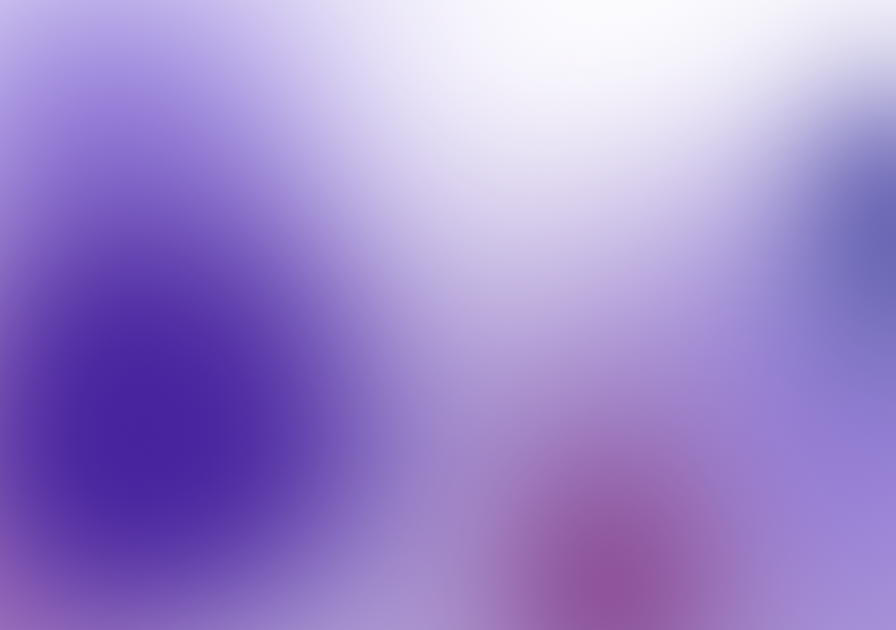
Reproduce this background procedurally as a Shadertoy shader.

```glsl
// Soft violet gradient backdrop: blurred indigo, blue and plum glows on white.

#define WHITE    vec3(1.00, 1.00, 1.00)
#define LAVENDER vec3(0.70, 0.63, 0.84)
#define LILAC    vec3(0.62, 0.54, 0.88)
#define MAUVE    vec3(0.64, 0.46, 0.74)
#define VIOLET   vec3(0.60, 0.51, 0.85)
#define BLUE     vec3(0.42, 0.41, 0.71)
#define PLUM     vec3(0.56, 0.33, 0.61)
#define INDIGO   vec3(0.28, 0.14, 0.62)
#define GRAIN    0.004

// Elliptical glow; a higher falloff gives a flatter core and a firmer rim.
float glow(vec2 offset, vec2 radius, float falloff) {
    vec2 q = offset / radius;
    return exp(-pow(dot(q, q), 0.5 * falloff));
}

float hash(vec2 p) {
    return fract(sin(dot(p, vec2(12.9898, 78.233))) * 43758.5);
}

void mainImage(out vec4 fragColor, in vec2 fragCoord) {
    vec2 uv = fragCoord / iResolution.xy;

    // Vertical wash
    vec3 color = mix(LAVENDER, WHITE, smoothstep(0.25, 0.95, uv.y));

    // Pale glows on the left
    color = mix(color, LILAC, glow(uv - vec2(0.12, 0.75), vec2(0.28, 0.40), 2.0));
    color = mix(color, MAUVE, glow(uv - vec2(0.00, 0.10), vec2(0.20, 0.45), 2.0));

    // Violet field with a blue core on the right edge
    color = mix(color, VIOLET, glow(uv - vec2(0.95, 0.33), vec2(0.27, 0.40), 2.0));
    color = mix(color, BLUE, glow(uv - vec2(1.00, 0.62), vec2(0.13, 0.24), 2.0));

    // Plum glow at the bottom
    color = mix(color, PLUM, glow(uv - vec2(0.68, 0.07), vec2(0.15, 0.27), 2.0));

    // Indigo core, stretched to the right and upward
    vec2 offset = uv - vec2(0.155, 0.31);
    vec2 radius = mix(vec2(0.20, 0.31), vec2(0.27, 0.40), step(0.0, offset));
    color = mix(color, INDIGO, glow(offset, radius, 2.8));

    // Fine dither against banding
    color += GRAIN * (hash(fragCoord) - 0.5);
    fragColor = vec4(clamp(color, 0.0, 1.0), 1.0);
}
```
